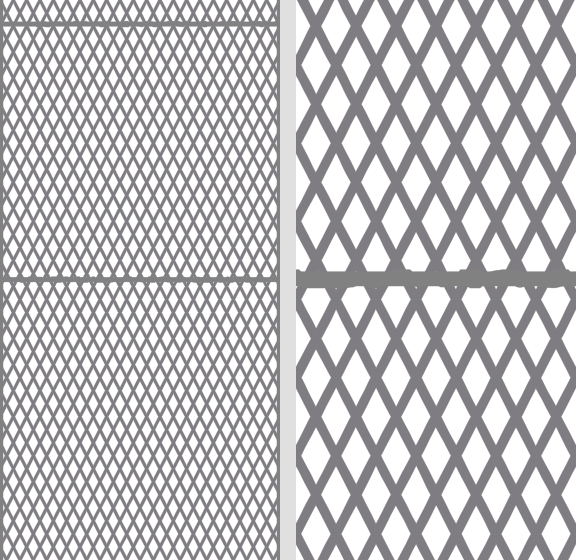
Left: the whole. Right: its middle third, enlarged.
Reproduce this pattern procedurally as a Shadertoy shader.

```glsl
#define COLUMNS 21.0
#define ROWS 21.5
#define STRAND_HALF 0.0057
#define BAR_HALF 0.0088
#define SIDE_HALF 0.0115
#define TOP_BAR 0.043
#define MID_BAR 0.4993
#define WOBBLE 0.0006
#define WELD 0.0024
#define STRAND_COLOR vec3(0.50, 0.49, 0.51)
#define BAR_COLOR vec3(0.505, 0.505, 0.51)

float hash(vec2 p) {
    return fract(sin(dot(p, vec2(127.1, 311.7))) * 43758.5453);
}

float noise(vec2 p) {
    vec2 i = floor(p), f = fract(p);
    f = f * f * (3.0 - 2.0 * f);
    return mix(mix(hash(i), hash(i + vec2(1, 0)), f.x),
               mix(hash(i + vec2(0, 1)), hash(i + vec2(1, 1)), f.x), f.y);
}

// Distance to the nearest of a family of parallel lines at whole phases.
float lineDistance(float phase, float slope) {
    return abs(fract(phase + 0.5) - 0.5) / slope;
}

float coverage(float d, float pixel) {
    return 1.0 - smoothstep(-0.75 * pixel, 0.75 * pixel, d);
}

void mainImage(out vec4 fragColor, in vec2 fragCoord) {
    float pixel = 1.0 / iResolution.x;
    float height = iResolution.y * pixel;
    vec2 p = vec2(fragCoord.x * pixel, height - fragCoord.y * pixel);

    // Two crossing strand families, slightly uneven.
    vec2 bent = p + WOBBLE * (vec2(noise(p * 40.0), noise(p * 40.0 + 17.0)) - 0.5);
    vec2 frequency = vec2(COLUMNS, ROWS / height);
    vec2 cell = frequency * bent;
    float slope = length(frequency);
    float strand = min(lineDistance(cell.x + cell.y, slope),
                       lineDistance(cell.x - cell.y, slope));
    strand -= STRAND_HALF * (0.95 + 0.1 * noise(p * 60.0));

    // Cross bars with lumpy welds, and the side rails.
    float bar = min(p.x, 1.0 - p.x) - SIDE_HALF;
    for (int i = 0; i < 2; i++) {
        float level = height * (i == 0 ? TOP_BAR : MID_BAR);
        float side = step(level, p.y);
        float lump = smoothstep(0.55, 0.8, noise(vec2(p.x * 75.0, 9.0 * side + float(i) * 5.0)));
        bar = min(bar, abs(p.y - level) - BAR_HALF - WELD * lump);
    }

    vec3 color = mix(vec3(1.0), STRAND_COLOR, coverage(strand, pixel));
    color = mix(color, BAR_COLOR, coverage(bar, pixel));
    fragColor = vec4(color, 1.0);
}
```
